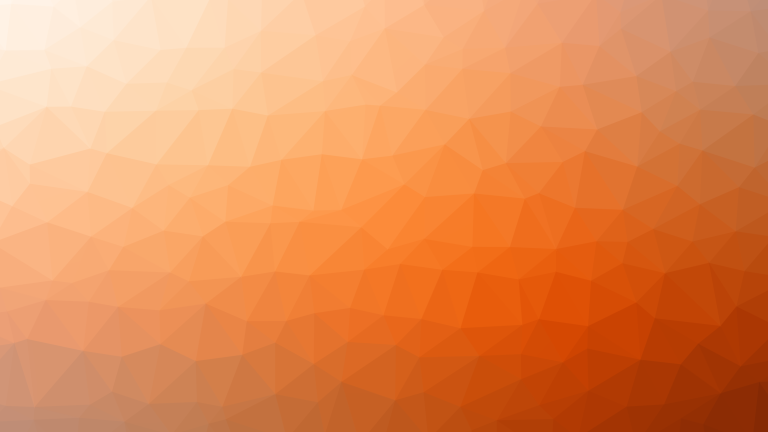
Give the GLSL for this background, as a Shadertoy shader.

```glsl
// Low-poly mesh of flat triangles shaded from cream through orange to dark rust.

const float ROWS = 11.0;     // mesh cells per canvas height
const float JITTER = 0.74;   // full range of vertex displacement, in cells

// Nine-step palette, pale to dark
const vec3 PALETTE[9] = vec3[9](
    vec3(255, 245, 235), vec3(254, 230, 206), vec3(253, 208, 162),
    vec3(253, 174, 107), vec3(253, 141, 60), vec3(241, 105, 19),
    vec3(217, 72, 1), vec3(166, 54, 3), vec3(127, 39, 4));

vec3 ramp(float t) {
    float s = clamp(t, 0.0, 1.0) * 8.0;
    int i = min(int(s), 7);
    return mix(PALETTE[i], PALETTE[i + 1], s - float(i)) / 255.0;
}

// Mean of a left-to-right ramp and a top-to-bottom ramp
vec3 gradient(vec2 p, vec2 size) {
    vec2 uv = p / size;
    return 0.5 * (ramp(uv.x) + ramp(1.0 - uv.y));
}

vec2 hash2(vec2 p) {
    vec3 q = fract(p.xyx * vec3(0.1031, 0.1030, 0.0973));
    q += dot(q, q.yzx + 33.33);
    return fract((q.xx + q.yz) * q.zy);
}

vec2 vertex(vec2 id) {
    return id + JITTER * (hash2(id + 57.0) - 0.5);
}

float cross2(vec2 a, vec2 b) {
    return a.x * b.y - a.y * b.x;
}

// Signed distance to the line a-b, positive on its left
float edgeDistance(vec2 p, vec2 a, vec2 b) {
    vec2 e = b - a;
    return cross2(e, p - a) / max(length(e), 1e-4);
}

// Adds one flat triangle, weighted by its soft coverage
void addTriangle(inout vec4 sum, vec2 p, vec2 a, vec2 b, vec2 c, vec2 size, float px) {
    float d = min(edgeDistance(p, a, b), min(edgeDistance(p, b, c), edgeDistance(p, c, a)));
    float coverage = smoothstep(-0.7 * px, 0.7 * px, d);
    sum += coverage * vec4(gradient((a + b + c) / 3.0, size), 1.0);
}

// True when the opposite angles at a and c exceed half a turn together
bool splitAtAC(vec2 a, vec2 b, vec2 c, vec2 d) {
    vec2 ab = b - a, ad = d - a, cb = b - c, cd = d - c;
    return cross2(ab, ad) * dot(cd, cb) + dot(ab, ad) * cross2(cd, cb) < 0.0;
}

void mainImage(out vec4 fragColor, in vec2 fragCoord) {
    float px = ROWS / iResolution.y;
    vec2 p = fragCoord * px;
    vec2 size = iResolution.xy * px;

    // A faint base fills any gap between triangles
    vec4 sum = 0.001 * vec4(gradient(p, size), 1.0);

    // Split each nearby quad along its better diagonal
    for (int j = -1; j <= 1; j++) {
        for (int i = -1; i <= 1; i++) {
            vec2 id = floor(p) + vec2(i, j);
            vec2 a = vertex(id);
            vec2 b = vertex(id + vec2(1, 0));
            vec2 c = vertex(id + vec2(1, 1));
            vec2 d = vertex(id + vec2(0, 1));
            if (splitAtAC(a, b, c, d)) {
                addTriangle(sum, p, a, b, c, size, px);
                addTriangle(sum, p, a, c, d, size, px);
            } else {
                addTriangle(sum, p, a, b, d, size, px);
                addTriangle(sum, p, b, c, d, size, px);
            }
        }
    }
    fragColor = vec4(sum.rgb / sum.a, 1.0);
}
```
